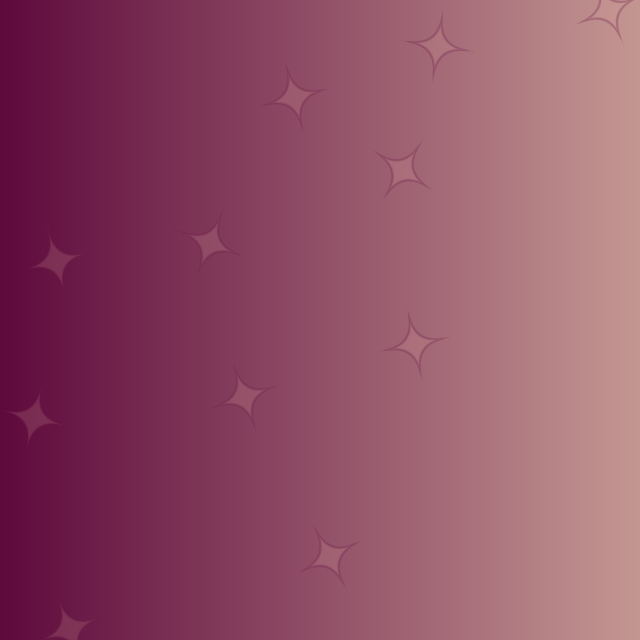
Reproduce this background procedurally as a Shadertoy shader.

```glsl
// Plum to dusty rose gradient with scattered, faintly outlined four-pointed stars.

// Signed distance to a star with four tapered arms and rounded inner corners
float starDistance(vec2 p, float angle) {
    float c = cos(angle), s = sin(angle);
    p = abs(mat2(c, -s, s, c) * p);

    // Each arm is a thin wedge that ends at the tip
    vec2 armNormal = normalize(vec2(0.12, 1.0));
    vec2 tip = vec2(0.042, 0.0);
    float across = dot(p - tip, armNormal);
    float upright = dot(p.yx - tip, armNormal);

    // Smooth union fillets the corners between the arms
    float blend = 0.032;
    float h = max(blend - abs(across - upright), 0.0);
    return min(across, upright) - h * h / (4.0 * blend);
}

void mainImage(out vec4 fragColor, in vec2 fragCoord) {
    vec2 p = fragCoord / iResolution.y;
    float pixel = 1.0 / iResolution.y;

    // Horizontal background gradient
    vec3 plum = vec3(0.368, 0.036, 0.235);
    vec3 rose = vec3(0.768, 0.590, 0.572);
    vec3 color = mix(plum, rose, fragCoord.x / iResolution.x);

    // Star centre and tilt in radians
    vec3 stars[11] = vec3[11](
        vec3(0.460, 0.848, 0.25), vec3(0.684, 0.928, -0.15),
        vec3(0.629, 0.734, -0.59), vec3(0.328, 0.620, -0.38),
        vec3(0.088, 0.592, 0.26), vec3(0.053, 0.347, -0.24),
        vec3(0.648, 0.462, 0.20), vec3(0.382, 0.380, 0.33),
        vec3(0.515, 0.130, 0.475), vec3(0.109, 0.017, 0.37),
        vec3(0.951, 0.984, 0.41));

    float d = 1.0;
    for (int i = 0; i < stars.length(); i++) {
        d = min(d, starDistance(p - stars[i].xy, stars[i].z));
    }

    // Pale translucent fill, then a thin dark outline
    float fill = 1.0 - smoothstep(-0.7 * pixel, 0.7 * pixel, d);
    float outline = 1.0 - smoothstep(-0.7 * pixel, 0.7 * pixel, abs(d) - 0.0015);
    color = mix(color, vec3(0.84, 0.62, 0.60), 0.2 * fill);
    color = mix(color, vec3(0.41, 0.09, 0.27), 0.3 * outline);

    fragColor = vec4(color, 1.0);
}
```
